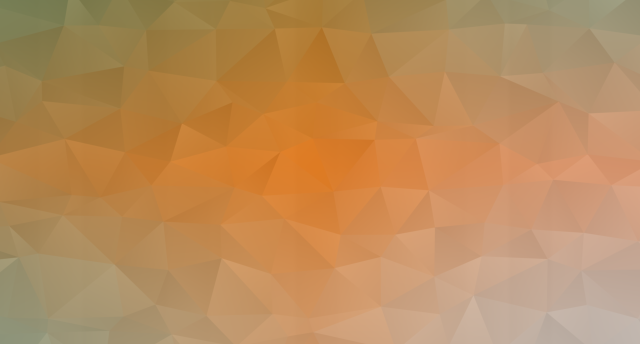
Reproduce this background procedurally as a WebGL 2 fragment shader.

```glsl
#version 300 es
precision highp float;

#define CELL vec2(0.158, 0.112)
#define JITTER 0.35
#define FLATNESS 0.68
#define FACET_SHADE 0.022
#define FACET_TILT 0.22
#define STRIP_SHADE 0.012
#define STRIP_COUNT 15.0
#define GLOW_CENTER vec2(0.495, 0.515)

uniform vec2 u_resolution;
out vec4 outColor;

// Sine-free hash, two values in 0..1
vec2 hash2(vec2 p) {
    vec3 q = fract(vec3(p.xyx) * vec3(0.1031, 0.1030, 0.0973));
    q += dot(q, q.yzx + 33.33);
    return fract((q.xx + q.yz) * q.zy);
}

// Blend factor that rises faster near the centre as power grows
float ease(float t, float power) {
    return 1.0 - pow(1.0 - clamp(t, 0.0, 1.0), power);
}

// One horizontal band: left, middle and right colours
vec3 band(float x, vec3 left, vec3 middle, vec3 right) {
    float toLeft = ease((GLOW_CENTER.x - x) / GLOW_CENTER.x, 1.1);
    float toRight = ease((x - GLOW_CENTER.x) / (1.0 - GLOW_CENTER.x), 1.9);
    return mix(mix(middle, left, toLeft), right, toRight);
}

// Smooth colour field, uv in 0..1
vec3 colorField(vec2 uv) {
    vec3 top = band(uv.x, vec3(0.45, 0.50, 0.35), vec3(0.66, 0.49, 0.22), vec3(0.59, 0.59, 0.48));
    vec3 middle = band(uv.x, vec3(0.69, 0.48, 0.24), vec3(0.88, 0.48, 0.13), vec3(0.84, 0.58, 0.43));
    vec3 bottom = band(uv.x, vec3(0.56, 0.59, 0.49), vec3(0.82, 0.60, 0.42), vec3(0.74, 0.70, 0.67));
    float up = ease((uv.y - GLOW_CENTER.y) / (1.0 - GLOW_CENTER.y), 1.05);
    float down = ease((GLOW_CENTER.y - uv.y) / GLOW_CENTER.y, 1.4);
    return mix(mix(middle, top, up), bottom, down);
}

// Jittered mesh vertex in units of canvas height
vec2 meshVertex(vec2 id) {
    return (id + (hash2(id + 57.0) * 2.0 - 1.0) * JITTER) * CELL;
}

// Signed distance to the line a-b, positive on its left
float edgeDistance(vec2 p, vec2 a, vec2 b) {
    vec2 e = b - a;
    vec2 d = p - a;
    return (e.x * d.y - e.y * d.x) / length(e);
}

// Add one counter-clockwise facet: rgb is weighted colour, a is coverage
void addFacet(inout vec4 sum, vec2 p, vec2 a, vec2 b, vec2 c, vec2 seed, float aspect, float blur) {
    float inside = min(edgeDistance(p, a, b), min(edgeDistance(p, b, c), edgeDistance(p, c, a)));
    float weight = smoothstep(-blur, blur, inside);
    if (weight <= 0.0) return;
    vec2 center = (a + b + c) / 3.0;
    vec2 scale = vec2(aspect, 1.0);
    vec3 color = mix(colorField(p / scale), colorField(center / scale), FLATNESS);
    vec2 random = hash2(seed) * 2.0 - 1.0;
    color += random.x * FACET_SHADE + dot(random.yx, p - center) * FACET_TILT;
    sum += vec4(color, 1.0) * weight;
}

void main() {
    float aspect = u_resolution.x / u_resolution.y;
    vec2 p = gl_FragCoord.xy / u_resolution.y;
    float blur = 0.75 / u_resolution.y;
    vec2 home = floor(p / CELL);
    vec4 sum = vec4(0.0);

    // Split each nearby quad along its shorter diagonal
    for (int j = -1; j <= 1; j++) {
        for (int i = -1; i <= 1; i++) {
            vec2 id = home + vec2(i, j);
            vec2 a = meshVertex(id);
            vec2 b = meshVertex(id + vec2(1.0, 0.0));
            vec2 c = meshVertex(id + vec2(1.0, 1.0));
            vec2 d = meshVertex(id + vec2(0.0, 1.0));
            vec2 seed = id + 211.0;
            if (distance(a, c) < distance(b, d)) {
                addFacet(sum, p, a, b, c, seed, aspect, blur);
                addFacet(sum, p, a, c, d, seed + 0.5, aspect, blur);
            } else {
                addFacet(sum, p, a, b, d, seed, aspect, blur);
                addFacet(sum, p, b, c, d, seed + 0.5, aspect, blur);
            }
        }
    }
    vec3 color = sum.a > 0.001 ? sum.rgb / sum.a : colorField(p / vec2(aspect, 1.0));

    // Faint vertical strips with softened borders
    float strip = p.x / aspect * STRIP_COUNT;
    float id = floor(strip);
    float shade = mix(hash2(vec2(id, 7.0)).x, hash2(vec2(id + 1.0, 7.0)).x, smoothstep(0.85, 1.0, fract(strip)));
    color += (shade - 0.5) * STRIP_SHADE;

    outColor = vec4(clamp(color, 0.0, 1.0), 1.0);
}
```
